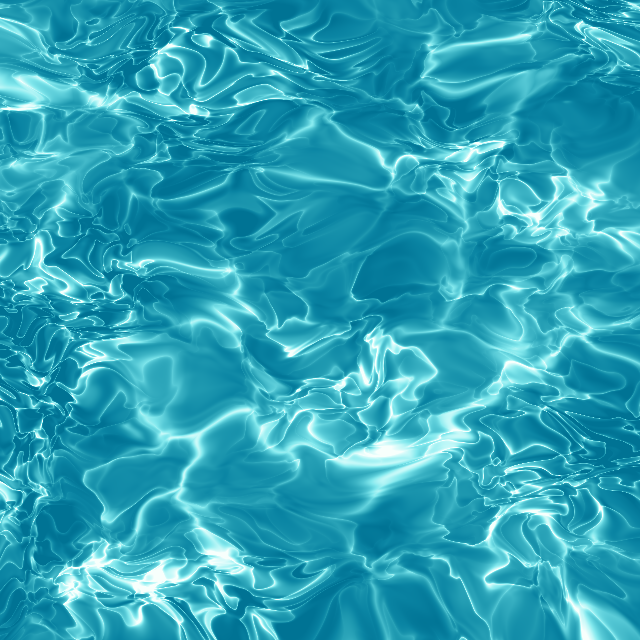
Write a WebGL 1 fragment shader that draws this texture.

```glsl
precision highp float;
uniform vec2 u_resolution;

// Water colours, from shaded pool floor to sun glint
const vec3 ABYSS = vec3(0.00, 0.45, 0.58);
const vec3 DEEP  = vec3(0.04, 0.52, 0.64);
const vec3 POOL  = vec3(0.12, 0.60, 0.69);
const vec3 TEAL  = vec3(0.22, 0.69, 0.76);
const vec3 AQUA  = vec3(0.34, 0.79, 0.84);
const vec3 PALE  = vec3(0.51, 0.91, 0.93);
const vec3 FOAM  = vec3(0.74, 0.97, 0.97);
const vec3 GLINT = vec3(0.97, 1.00, 0.99);

// Light levels count steps along the colour ramp
const float BASE_LEVEL = -0.05;
const float BASE_CONTRAST = 1.8;
const float BROAD_CONTRAST = 2.3;
const float SHEET_LIGHT = 3.3;
const float WEB_LIGHT = 4.4;
const float CHOP_LIGHT = 3.6;
const float STREAK_LIGHT = 1.6;

// Feature frequencies per canvas width
const float BROAD_SCALE = 2.4;
const float BASE_SCALE = 6.0;
const float BROAD_SHEET = 4.8;
const float SMALL_SHEET = 9.5;
const float WEB_SCALE = 6.8;
const vec2 CHOP_SCALE = vec2(23.0, 33.0);
const vec2 RIPPLE_SCALE = vec2(24.0, 48.0);
const vec2 STREAK_SCALE = vec2(30.0, 52.0);

const float TILT = 0.35;                  // flattens waves toward the top
const vec2 ROUGH_SPOT = vec2(0.08, 0.55); // centre of the choppiest water
const float ROUGH_RADIUS = 0.25;

vec2 hash2(vec2 cell) {
  vec2 k = vec2(dot(cell, vec2(127.1, 311.7)), dot(cell, vec2(269.5, 183.3)));
  return fract(sin(k) * 43758.55);
}

float corner(vec2 cell, vec2 offset) {
  float angle = 6.28318 * hash2(cell).x;
  return dot(vec2(cos(angle), sin(angle)), offset);
}

float gradientNoise(vec2 p) {
  vec2 i = floor(p), f = fract(p);
  vec2 u = f * f * f * (f * (f * 6.0 - 15.0) + 10.0);
  vec2 e = vec2(1.0, 0.0);
  float low = mix(corner(i, f), corner(i + e.xy, f - e.xy), u.x);
  float high = mix(corner(i + e.yx, f - e.yx), corner(i + e.xx, f - e.xx), u.x);
  return mix(low, high, u.y);
}

float fbm(vec2 p) {
  float sum = 0.0, gain = 1.0;
  for (int i = 0; i < 4; i++) {
    sum += gain * gradientNoise(p);
    p = mat2(1.6, 1.2, -1.2, 1.6) * p + 7.3;
    gain *= 0.45;
  }
  return sum;
}

vec2 warp(vec2 p, vec2 scale, float amount) {
  vec2 s = p * scale;
  return p + amount * vec2(gradientNoise(s + 3.7), gradientNoise(s + 41.2));
}

// Caustic fold: crisp on one side of the contour, fading on the other
float fold(float n) {
  float inside = max(n, 0.0), outside = min(n, 0.0);
  return (0.45 * exp(-inside / 0.18) + 0.9 * exp(-inside / 0.06)) * exp(outside / 0.025);
}

// Gap between the two nearest cell centres: zero along the web
float cellEdge(vec2 p) {
  vec2 i = floor(p), f = fract(p);
  float nearest = 8.0, second = 8.0;
  for (int y = -1; y <= 1; y++) {
    for (int x = -1; x <= 1; x++) {
      vec2 cell = vec2(float(x), float(y));
      float d = length(cell + hash2(i + cell) - f);
      second = min(second, max(nearest, d));
      nearest = min(nearest, d);
    }
  }
  return second - nearest;
}

float patches(vec2 p) {
  return smoothstep(-0.3, 0.4, gradientNoise(p));
}

vec3 waterColor(float level) {
  vec3 c = mix(ABYSS, DEEP, clamp(level + 1.0, 0.0, 1.0));
  c = mix(c, POOL, clamp(level, 0.0, 1.0));
  c = mix(c, TEAL, clamp(level - 1.0, 0.0, 1.0));
  c = mix(c, AQUA, clamp(level - 2.0, 0.0, 1.0));
  c = mix(c, PALE, clamp(level - 3.0, 0.0, 1.0));
  c = mix(c, FOAM, clamp(level - 4.0, 0.0, 1.0));
  return mix(c, GLINT, clamp((level - 5.0) * 0.7, 0.0, 1.0));
}

void main() {
  vec2 p = gl_FragCoord.xy / u_resolution.y;
  vec2 q = vec2(p.x, p.y * (1.0 + TILT * p.y));

  // Refraction by swell, waves and ripples
  float spot = exp(-dot(p - ROUGH_SPOT, p - ROUGH_SPOT) / (ROUGH_RADIUS * ROUGH_RADIUS));
  float chop = smoothstep(-0.15, 0.45, gradientNoise(q * 3.4 + 19.4) + 0.35 * spot);
  vec2 w = warp(q, vec2(3.0), 0.10);
  w = warp(w, vec2(7.0, 8.0), 0.07);
  w = warp(w, vec2(16.0, 20.0), 0.03);
  w = warp(w, RIPPLE_SCALE, 0.008 + 0.010 * chop);

  // Soft floor light and overlapping caustic sheets
  float level = BASE_LEVEL + BASE_CONTRAST * fbm(w * BASE_SCALE + 5.1);
  level += BROAD_CONTRAST * gradientNoise(q * BROAD_SCALE + 14.6);
  level += SHEET_LIGHT * patches(q * 3.6 + 8.6) * fold(fbm(w * BROAD_SHEET + 23.8));
  level += SHEET_LIGHT * patches(q * 4.2 + 61.3) * fold(fbm(w * SMALL_SHEET + 77.5));

  // Bright web with blunt cores and uneven width
  float strength = patches(w * 5.0 + 33.9);
  float gap = cellEdge(w * WEB_SCALE + 2.4) / mix(0.06, 0.17, strength);
  level += WEB_LIGHT * exp(-pow(gap, 1.4)) * mix(0.15, 1.0, strength);

  // Broken glitter in rough patches, faint streaks elsewhere
  level += CHOP_LIGHT * chop * (fold(gradientNoise(w * CHOP_SCALE)) - 0.22);
  level += STREAK_LIGHT * (0.5 + chop) * gradientNoise(w * STREAK_SCALE + 9.2);

  gl_FragColor = vec4(waterColor(level), 1.0);
}
```
